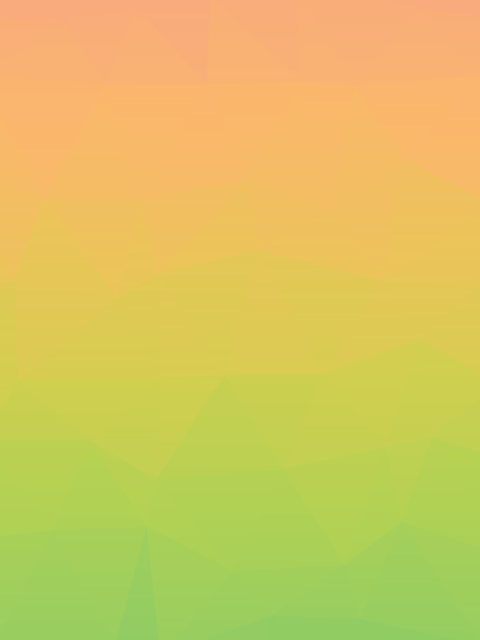
A Shadertoy shader for this background:

```glsl
const float ROWS = 7.0;         // facet rows over the canvas height
const float JITTER = 0.62;      // full range of the corner displacement
const float FLATNESS = 0.45;    // 0: smooth ramp, 1: flat facets
const float TONE_SPREAD = 0.05; // random shift of each facet along the ramp
const float EDGE_SOFTNESS = 0.8; // in pixel widths

// Ramp colours, evenly spaced from bottom to top
const int LAST_STOP = 5;
const vec3 RAMP[6] = vec3[6](
    vec3(0.57, 0.80, 0.39),
    vec3(0.69, 0.82, 0.33),
    vec3(0.82, 0.81, 0.31),
    vec3(0.92, 0.77, 0.35),
    vec3(0.98, 0.72, 0.42),
    vec3(0.975, 0.67, 0.49)
);

vec2 hash2(vec2 p) {
    vec3 q = fract(vec3(p.xyx) * vec3(0.1031, 0.1030, 0.0973));
    q += dot(q, q.yzx + 33.33);
    return fract((q.xx + q.yz) * q.zy);
}

vec3 rampColor(float height) {
    float t = clamp(height, 0.0, 1.0) * float(LAST_STOP);
    int stop = min(int(t), LAST_STOP - 1);
    return mix(RAMP[stop], RAMP[stop + 1], t - float(stop));
}

// Corner of the staggered, jittered lattice
vec2 corner(vec2 id) {
    vec2 stagger = vec2(0.5 * mod(id.y, 2.0), 0.0);
    return id + stagger + (hash2(id + 47.0) - 0.5) * JITTER;
}

// Signed distance to the line a-b, positive on its left
float sideDistance(vec2 p, vec2 a, vec2 b) {
    vec2 along = normalize(b - a);
    return dot(p - a, vec2(-along.y, along.x));
}

// Adds one facet as (weighted height, weight)
void addFacet(inout vec2 sum, vec2 p, vec2 a, vec2 b, vec2 c, float soft) {
    float inside = min(sideDistance(p, a, b),
                   min(sideDistance(p, b, c), sideDistance(p, c, a)));
    float weight = smoothstep(-soft, soft, inside);
    vec2 center = (a + b + c) / 3.0;
    float tone = (hash2(floor(center * 64.0)).x - 0.5) * TONE_SPREAD;
    float height = mix(p.y, center.y, FLATNESS) / ROWS + tone;
    sum += vec2(height, 1.0) * weight;
}

void mainImage(out vec4 fragColor, in vec2 fragCoord) {
    vec2 p = fragCoord / iResolution.y * ROWS;
    float soft = EDGE_SOFTNESS * ROWS / iResolution.y;
    vec2 base = floor(p);
    vec2 sum = vec2(p.y / ROWS, 1.0) * 0.001;

    // Split every nearby lattice cell along its shorter diagonal
    for (int j = -1; j <= 1; j++) {
        for (int i = -2; i <= 1; i++) {
            vec2 id = base + vec2(i, j);
            vec2 a = corner(id);
            vec2 b = corner(id + vec2(1.0, 0.0));
            vec2 c = corner(id + vec2(1.0, 1.0));
            vec2 d = corner(id + vec2(0.0, 1.0));
            if (distance(a, c) < distance(b, d)) {
                addFacet(sum, p, a, b, c, soft);
                addFacet(sum, p, a, c, d, soft);
            } else {
                addFacet(sum, p, a, b, d, soft);
                addFacet(sum, p, b, c, d, soft);
            }
        }
    }

    fragColor = vec4(rampColor(sum.x / sum.y), 1.0);
}
```
